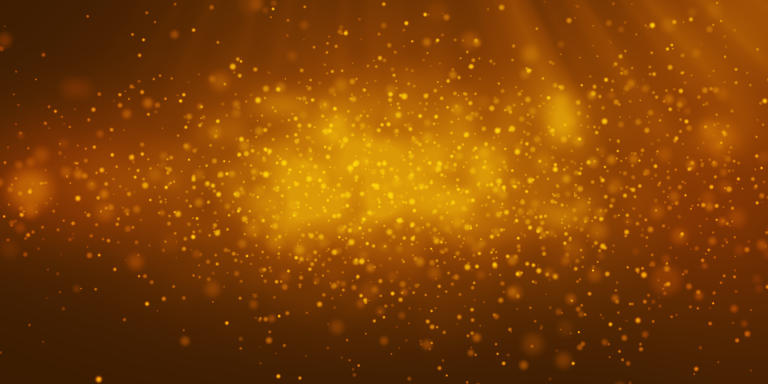
A Shadertoy shader for this background:

```glsl
// Golden dust: a cloud of glowing bokeh specks under faint slanted light rays.

vec3 hash3(vec3 p) {
    p = fract(p * vec3(0.1031, 0.1030, 0.0973));
    p += dot(p, p.yxz + 33.33);
    return fract((p.xxy + p.yxx) * p.zyx);
}

float noise(vec2 p) {
    vec2 i = floor(p), f = fract(p);
    f = f * f * (3.0 - 2.0 * f);
    float low = mix(hash3(vec3(i, 7.0)).x, hash3(vec3(i + vec2(1, 0), 7.0)).x, f.x);
    float high = mix(hash3(vec3(i + vec2(0, 1), 7.0)).x, hash3(vec3(i + 1.0, 7.0)).x, f.x);
    return mix(low, high, f.y);
}

// Soft elliptical spot of light
float glow(vec2 p, vec2 center, vec2 size) {
    vec2 d = (p - center) / size;
    return exp(-dot(d, d));
}

// Share of cells holding a speck: narrow on the left, wide on the right
float dustDensity(vec2 p) {
    float halfHeight = mix(0.20, 0.34, smoothstep(0.0, 1.2, p.x));
    float cloud = glow(p, vec2(1.02, 0.51), vec2(0.78, halfHeight));
    return 0.02 + 1.0 * cloud + 0.20 * glow(p, vec2(1.85, 0.45), vec2(0.33, 0.45))
         + 0.15 * glow(p, vec2(0.10, 0.50), vec2(0.25, 0.17));
}

// One layer of jittered round specks; radius is relative to the cell
float specks(vec2 p, float cell, float radius, float softness, float seed) {
    vec2 id = floor(p / cell);
    float dark = 1.0;
    for (int y = -1; y <= 1; y++)
    for (int x = -1; x <= 1; x++) {
        vec2 c = id + vec2(x, y);
        vec3 place = hash3(vec3(c + 50.0, seed));
        vec3 look = hash3(vec3(c + 90.0, seed + 19.0));
        vec2 center = (c + place.xy) * cell;
        float r = cell * radius * mix(0.5, 1.0, look.x);
        float disc = 1.0 - smoothstep(r * (1.0 - softness), r, length(p - center));
        float present = step(place.z, dustDensity(center));
        dark *= 1.0 - disc * present * mix(0.3, 1.0, look.y);
    }
    return 1.0 - dark;
}

void mainImage(out vec4 fragColor, in vec2 fragCoord) {
    vec2 p = fragCoord / iResolution.y;
    p.x *= 2.0 * iResolution.y / iResolution.x;

    // Broad haze: central cloud, upper light and the golden corner
    float light = 0.225;
    float mottling = 0.45 * noise(p * 7.0) + 0.55 * noise(p * 15.0 + 5.0);
    light += 0.35 * glow(p, vec2(1.02, 0.52), vec2(0.74, 0.33));
    light += 0.32 * glow(p, vec2(1.02, 0.53), vec2(0.58, 0.26)) * (0.2 + 1.1 * mottling);
    light += 0.15 * glow(p, vec2(1.05, 1.00), vec2(0.60, 0.35));
    light += 0.34 * glow(p, vec2(2.00, 1.00), vec2(0.46, 0.34));
    light += 0.15 * glow(p, vec2(1.98, 0.45), vec2(0.36, 0.42));
    light += 0.20 * glow(p, vec2(0.16, 0.53), vec2(0.32, 0.17));

    // Rays fanning down from above the frame
    float slant = (p.x - 0.93) / (1.9 - p.y);
    float rays = noise(vec2(slant * 14.0 + 20.0, 3.0)) * noise(vec2(slant * 31.0 + 40.0, 9.0));
    float fade = smoothstep(0.35, 1.0, p.y);
    light += 0.09 * rays * fade * smoothstep(0.2, 0.6, p.x);
    light += 0.09 * fade * exp(-pow((slant - 0.43) / 0.06, 2.0));

    // Brighter clumps inside the cloud
    light += 0.13 * glow(p, vec2(0.88, 0.56), vec2(0.14, 0.10));
    light += 0.15 * glow(p, vec2(0.78, 0.42), vec2(0.10, 0.08));
    light += 0.10 * glow(p, vec2(0.98, 0.44), vec2(0.06));
    light += 0.14 * glow(p, vec2(0.73, 0.73), vec2(0.08, 0.04));
    light += 0.18 * glow(p, vec2(1.46, 0.69), vec2(0.06, 0.08));
    light += 0.15 * glow(p, vec2(1.47, 0.44), vec2(0.06, 0.04));
    light += 0.18 * glow(p, vec2(1.87, 0.64), vec2(0.06, 0.05));

    // Large defocused discs near both sides
    float leftDisc = 1.0 - smoothstep(0.02, 0.09, length(p - vec2(0.075, 0.505)));
    float rightDisc = 1.0 - smoothstep(0.02, 0.055, length(p - vec2(1.735, 0.27)));
    light += 0.24 * leftDisc + 0.13 * rightDisc;
    light = min(light, 0.86);

    // Specks from far and blurred to small and crisp
    light = mix(light, 0.92, 0.36 * specks(p, 0.11, 0.40, 0.9, 11.0));
    light = mix(light, 0.95, 0.50 * specks(p, 0.065, 0.36, 0.9, 23.0));
    light = mix(light, 1.0, 0.95 * specks(p, 0.052, 0.25, 0.8, 37.0));
    light = mix(light, 1.0, 0.90 * specks(p, 0.037, 0.25, 0.8, 53.0));
    light = mix(light, 1.0, 0.65 * specks(p, 0.030, 0.22, 0.8, 71.0));
    light = min(light, 1.0);

    // Brown to amber to yellow, with redder sides
    float sides = smoothstep(0.65, 0.05, p.x) + smoothstep(1.5, 1.85, p.x) * (1.0 - 0.8 * fade);
    float green = 0.465 * light + 1.5 * pow(max(light - 0.5, 0.0), 2.0);
    green *= 1.0 - 0.12 * sides * smoothstep(0.25, 0.5, light);
    fragColor = vec4(light, green, 0.004 + 0.03 * light * light, 1.0);
}
```
